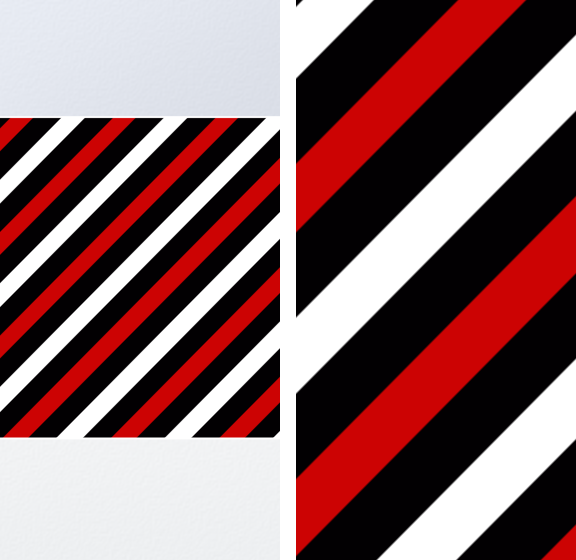
Left, the full canvas; right, a detail of the centre.
This pattern is drawn by a WebGL 2 fragment shader. Its source:

```glsl
#version 300 es
precision highp float;
// A square panel of diagonal red and white stripes on black, on a pale plaster wall.
// Stripes alternate by the parity of a diagonal phase whose pitch widens past a seam;
// the wall is a soft gradient with fine embossed value noise.

#define PANEL_TOP 0.4215
#define PANEL_BOTTOM 1.5625
#define RIM 0.0068
#define SLOPE 0.99
#define SEAM 1.4141
#define PITCH_UPPER 0.1831
#define PITCH_LOWER 0.1935
#define STRIPE_HALF 0.221
#define WHITE_EXTRA 0.010
#define LOWER_EXTRA 0.014
#define GRAIN_SCALE 110.0
#define GRAIN_DEPTH 0.014

uniform vec2 u_resolution;
out vec4 fragColor;

const vec3 BLACK = vec3(0.008, 0.0, 0.008);
const vec3 RED = vec3(0.80, 0.01, 0.01);
const vec3 WHITE = vec3(1.0);

float hash(vec2 p) {
    vec3 q = fract(vec3(p.xyx) * 0.1031);
    q += dot(q, q.yzx + 33.33);
    return fract((q.x + q.y) * q.z);
}

float valueNoise(vec2 p) {
    vec2 cell = floor(p);
    vec2 f = fract(p);
    f = f * f * (3.0 - 2.0 * f);
    float low = mix(hash(cell), hash(cell + vec2(1.0, 0.0)), f.x);
    float high = mix(hash(cell + vec2(0.0, 1.0)), hash(cell + 1.0), f.x);
    return mix(low, high, f.y);
}

// Plaster wall: cool shade above the panel, paler below
vec3 wallColor(vec2 p) {
    vec3 upper = mix(vec3(0.905, 0.92, 0.95), vec3(0.855, 0.87, 0.905),
                     smoothstep(0.0, 1.0, 0.55 * p.x + 0.9 * p.y));
    vec3 lower = mix(vec3(0.945, 0.95, 0.955), vec3(0.93, 0.938, 0.945),
                     smoothstep(PANEL_BOTTOM, 2.0, p.y));
    vec3 wall = mix(upper, lower, smoothstep(0.5, 1.5, p.y));
    vec2 g = p * GRAIN_SCALE;
    float emboss = valueNoise(g) - valueNoise(g + vec2(0.5, 0.6));
    return wall + GRAIN_DEPTH * emboss;
}

// Diagonal stripes: even indices red, odd indices white
vec3 stripeColor(vec2 p, float softness) {
    float along = p.x + SLOPE * (p.y - PANEL_TOP) + PANEL_TOP - SEAM;
    float isLower = step(0.0, along);
    float pitch = mix(PITCH_UPPER, PITCH_LOWER, isLower);
    float phase = 5.0 + along / pitch;
    float index = floor(phase + 0.5);
    float isWhite = mod(index, 2.0);
    float halfWidth = STRIPE_HALF + WHITE_EXTRA * isWhite + LOWER_EXTRA * isLower;
    float edge = (abs(phase - index) - halfWidth) * pitch / length(vec2(1.0, SLOPE));
    float cover = 1.0 - smoothstep(-softness, softness, edge);
    return mix(BLACK, mix(RED, WHITE, isWhite), cover);
}

void main() {
    // One unit is the canvas width; y runs down from 0 to 2
    vec2 uv = gl_FragCoord.xy / u_resolution;
    vec2 p = vec2(uv.x, 2.0 * (1.0 - uv.y));
    float pixel = max(1.0 / u_resolution.x, 2.0 / u_resolution.y);
    float softness = max(0.75 * pixel, 0.0015);

    // Signed distance to the panel's top and bottom edges
    float panelDist = max(PANEL_TOP - p.y, p.y - PANEL_BOTTOM);

    vec3 color = wallColor(p);
    color = mix(color, WHITE, 1.0 - smoothstep(-softness, softness, panelDist - RIM));
    color = mix(color, stripeColor(p, softness),
                1.0 - smoothstep(-softness, softness, panelDist));
    fragColor = vec4(color, 1.0);
}
```
